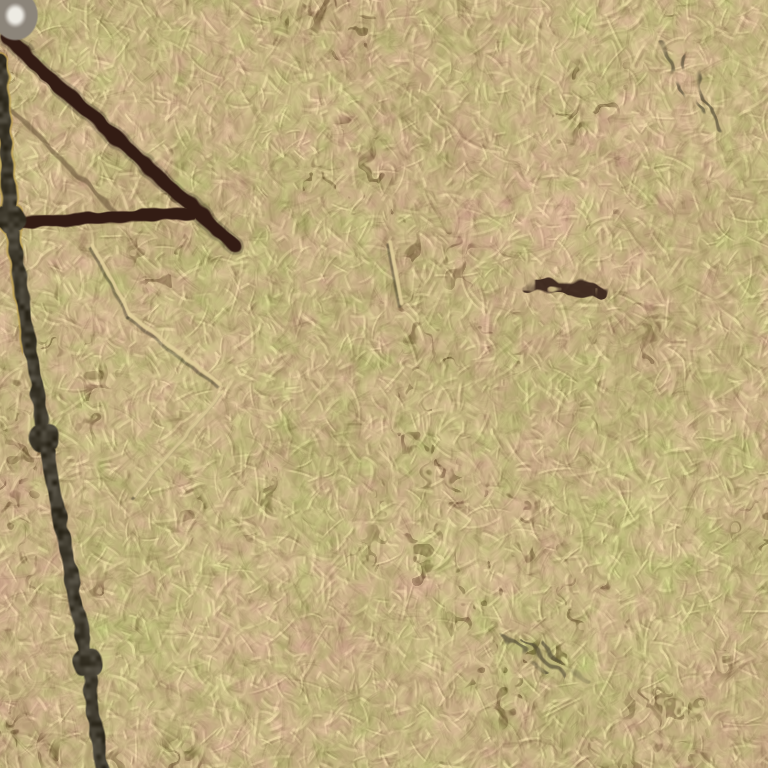
This texture is drawn by a Shadertoy shader. Its source:

```glsl
// Dry, sun-bleached grass crossed by a knotted dark wire and its shadows.
// Layers of small bent blades sit on fine noise; tone is mapped to straw colours,
// then long straws, shadows and wire are drawn as distance to segments.

float hash(vec2 p) {
    return fract(sin(dot(p, vec2(127.1, 311.7))) * 43758.5453);
}

float noise(vec2 p) {
    vec2 i = floor(p), f = fract(p);
    f = f * f * (3.0 - 2.0 * f);
    return mix(mix(hash(i), hash(i + vec2(1, 0)), f.x),
               mix(hash(i + vec2(0, 1)), hash(i + vec2(1, 1)), f.x), f.y);
}

float fbm(vec2 p) {
    return 0.55 * noise(p) + 0.3 * noise(p * 2.1 + 7.3) + 0.15 * noise(p * 4.3 + 3.1);
}

float segment(vec2 p, vec2 a, vec2 b) {
    vec2 d = b - a;
    return length(p - a - d * clamp(dot(p - a, d) / dot(d, d), 0.0, 1.0));
}

float stroke(float d, float halfWidth) {
    return 1.0 - smoothstep(halfWidth - 0.0016, halfWidth + 0.0016, d);
}

// Signed tone of one layer of scattered blades, each with a shaded flank
float blades(vec2 p, float density, float seed) {
    float tone = 0.0;
    vec2 g = p * density, home = floor(g);
    for (int j = -1; j <= 1; j++)
    for (int i = -1; i <= 1; i++) {
        vec2 cell = home + vec2(i, j), key = cell + seed * 17.3;
        vec2 q = g - cell - vec2(hash(key), hash(key + 31.7));
        float lean = (hash(key + 5.1) - 0.5) * 2.5 + (noise(cell / density * 6.0) - 0.5) * 1.5;
        float c = cos(lean), s = sin(lean);
        q = vec2(c * q.x - s * q.y, s * q.x + c * q.y);
        q.x += (hash(key + 9.4) - 0.5) * 0.7 * q.y * q.y;
        float reach = mix(0.3, 0.9, hash(key + 2.6));
        float width = density * mix(0.0016, 0.0032, hash(key + 8.8));
        float along = 1.0 - smoothstep(reach * 0.5, reach, abs(q.y));
        float core = 1.0 - smoothstep(width * 0.2, width, abs(q.x));
        float flank = 1.0 - smoothstep(width * 0.2, width, abs(q.x - width * 1.4));
        float strength = mix(-0.24, 0.36, hash(key + 4.7));
        tone += along * (core * strength - flank * 0.6 * abs(strength));
    }
    return tone;
}

// Pale straw with a narrow shadow beside it
void straw(inout vec3 col, vec2 p, vec2 a, vec2 b) {
    col *= 1.0 - 0.3 * stroke(segment(p + vec2(0.003, 0.004), a, b), 0.002);
    col = mix(col, vec3(0.89, 0.82, 0.61), 0.85 * stroke(segment(p, a, b), 0.0023));
}

void mainImage(out vec4 fragColor, in vec2 fragCoord) {
    vec2 p = fragCoord / iResolution.xy;
    vec2 wobble = vec2(noise(p * 70.0), noise(p * 70.0 + 40.0)) - 0.5;

    // Grass tone: broad patches, fine grain, blades
    float tone = 0.70 + (fbm(p * 7.0) - 0.5) * 0.22;
    tone += (fbm(p * vec2(115.0, 80.0) + wobble * 2.0) - 0.5) * 0.6;
    for (int k = 0; k < 5; k++) {
        float layer = float(k);
        tone += blades(p + layer * 0.137, 25.0 + layer * 9.0, layer + 1.0) * 0.8;
    }

    // Small dark gaps between clumps
    float gaps = smoothstep(0.70, 0.85, noise(p * vec2(75.0, 55.0) + wobble * 2.5))
               * smoothstep(0.50, 0.68, fbm(p * 9.0 + 21.0));
    tone -= gaps * 0.6;
    vec3 col = mix(vec3(0.56, 0.48, 0.32), vec3(0.87, 0.80, 0.60), clamp(tone, -0.6, 1.12));

    // Olive and rosy tints
    float tint = fbm(p * 38.0 + 11.0) - 0.5 + 0.5 * (fbm(p * 6.0 + 4.0) - 0.5);
    col += tint * vec3(-0.09, 0.05, -0.10);

    // Long straws: one bent, one straight, one short upright
    vec2 bend = vec2(0.17, 0.59), tip = vec2(0.285, 0.50);
    straw(col, p + wobble * 0.003, vec2(0.12, 0.68), bend);
    straw(col, p + wobble * 0.003, bend, tip);
    straw(col, p + wobble * 0.003, vec2(0.29, 0.49), vec2(0.175, 0.355));
    straw(col, p, vec2(0.508, 0.685), vec2(0.523, 0.605));

    // Hollow with ragged dark edge, and faint furrows at the right
    vec2 ragged = p + wobble * 0.014;
    float hollow = stroke(segment(ragged, vec2(0.69, 0.628), vec2(0.78, 0.622)), 0.009);
    hollow *= smoothstep(0.18, 0.42, noise(p * 85.0 + 6.0) + (p.x - 0.69) * 3.0);
    col = mix(col, vec3(0.20, 0.12, 0.09), hollow * 0.9);
    for (int k = 0; k < 3; k++) {
        float f = float(k);
        vec2 a = vec2(0.865 + f * 0.022, 0.945 - f * 0.02);
        vec2 b = vec2(0.655 + f * 0.025, 0.175 - f * 0.008);
        float furrow = max(stroke(segment(ragged, a, a + vec2(0.025, -0.075)), 0.0025),
                           stroke(segment(ragged, b, b + vec2(0.055, -0.05)), 0.0025));
        col = mix(col, vec3(0.31, 0.28, 0.20), furrow * 0.65 * smoothstep(0.2, 0.6, noise(p * 50.0)));
    }

    // Shadows: faint twin, diagonal and cross bar
    vec2 rough = p + wobble * 0.005;
    float twin = stroke(segment(rough, vec2(0.0, 0.87), vec2(0.15, 0.725)), 0.003);
    col = mix(col, vec3(0.42, 0.34, 0.23), twin * 0.6);
    float diagonal = segment(rough, vec2(0.01, 0.95), vec2(0.304, 0.681));
    float bar = segment(rough, vec2(0.015, 0.71), vec2(0.25, 0.722));
    col *= 1.0 - 0.22 * stroke(diagonal, 0.012);
    col = mix(col, vec3(0.20, 0.11, 0.08), stroke(min(diagonal, bar + 0.0005), 0.0085));

    // Wire in three spans, thickened by knots
    vec2 k1 = vec2(0.014, 0.715), k2 = vec2(0.058, 0.43), k3 = vec2(0.114, 0.138);
    float wire = min(segment(rough, vec2(0.0, 0.92), k1), segment(rough, k1, k2));
    wire = min(wire, min(segment(rough, k2, k3), segment(rough, k3, vec2(0.134, -0.02))));
    float knots = min(length(rough - k1), min(length(rough - k2), length(rough - k3)));
    wire = min(wire, knots - 0.011);
    col = mix(col, vec3(0.74, 0.62, 0.28), 0.7 * stroke(abs(wire - 0.009), 0.002) * step(p.x, 0.03));
    vec3 metal = vec3(0.25, 0.23, 0.18) + (noise(p * 140.0) - 0.5) * 0.18;
    col = mix(col, metal, stroke(wire, 0.0085));

    // Pale metal fitting in the corner
    float fitting = length((p - vec2(0.02, 0.98)) * vec2(1.0, 0.9));
    col = mix(col, vec3(0.55, 0.52, 0.48), stroke(fitting, 0.029));
    col = mix(col, vec3(0.93, 0.92, 0.89), 1.0 - smoothstep(0.007, 0.016, fitting));

    fragColor = vec4(clamp(col, 0.0, 1.0), 1.0);
}
```
